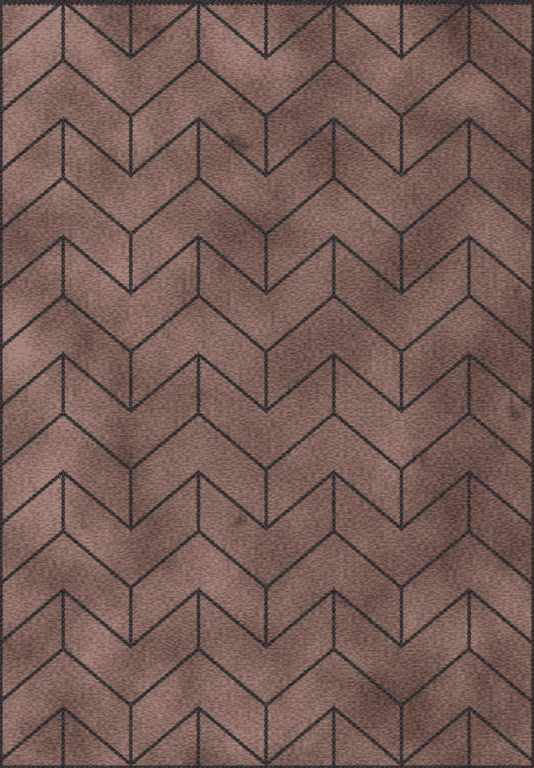
This pattern is drawn by a WebGL 1 fragment shader. Its source:

```glsl
precision highp float;
// Woven rug: stacked zigzag cords joined by short uprights into chevron tiles.
// Folding x into a triangle wave turns every zigzag into a level row; gradient
// noise adds the mottled pile, bruised patches and grain of the weave.

uniform vec2 u_resolution;

// Lengths are fractions of the canvas height; depth runs down from the top.
const float HALF_COLUMN = 0.0881;   // peak to valley, across
const float FIRST_PEAK = 0.0822;
const float ZIGZAG_DROP = 0.0738;   // peak to valley, down
const float ROW_PITCH = 0.0767;
const float TOP_ROW = 0.0012;
const float CORD_RADIUS = 0.0023;
const float STITCH_LENGTH = 0.0063;
const float STITCH_BULGE = 0.0006;
const float TOP_FRINGE = 0.0065;
const float SIDE_HEM = 0.0035;

const float MOTTLE = 1.9;
const float GRAIN = 1.7;
const vec2 GRAIN_SCALE = vec2(190.0, 390.0);

const vec3 PILE = vec3(0.495, 0.385, 0.355);
const vec3 PILE_STEP = vec3(0.100, 0.088, 0.086);
const vec3 BRUISE = vec3(0.215, 0.145, 0.135);
const vec3 CORD_DARK = vec3(0.125, 0.115, 0.130);
const vec3 CORD_LIGHT = vec3(0.285, 0.265, 0.275);

vec2 gradient(vec2 cell) {
  vec3 h = fract(cell.xyx * vec3(0.1031, 0.1030, 0.0973));
  h += dot(h, h.yzx + 33.33);
  float angle = 6.2832 * fract((h.x + h.y) * h.z);
  return vec2(cos(angle), sin(angle));
}

float gradientNoise(vec2 p) {
  vec2 i = floor(p);
  vec2 f = p - i;
  vec2 w = f * f * f * (f * (f * 6.0 - 15.0) + 10.0);
  vec2 e = vec2(1.0, 0.0);
  float a = dot(gradient(i), f);
  float b = dot(gradient(i + e), f - e);
  float c = dot(gradient(i + e.yx), f - e.yx);
  float d = dot(gradient(i + 1.0), f - 1.0);
  return mix(mix(a, b, w.x), mix(c, d, w.x), w.y);
}

float fbm(vec2 p) {
  float sum = 0.0;
  float amplitude = 1.0;
  for (int i = 0; i < 5; i++) {
    sum += amplitude * gradientNoise(p);
    p = mat2(1.6, 1.2, -1.2, 1.6) * p + 7.3;
    amplitude *= 0.55;
  }
  return sum;
}

float softSpot(vec2 p, vec2 center, vec2 radius) {
  vec2 q = (p - center) / radius;
  return exp(-dot(q, q));
}

// Crushed dark pile: a wavy trail near the top and a stain on the right edge.
float bruising(vec2 p, float width) {
  float spots = 1.1 * softSpot(p, vec2(width - 0.02, 0.52), vec2(0.03, 0.11));
  for (int i = 0; i < 4; i++) {
    float k = float(i);
    vec2 center = vec2(0.15 + 0.155 * k, 0.15 - 0.11 * cos(1.9 * k));
    spots += 0.9 * softSpot(p, center, vec2(0.042, 0.032));
  }
  return smoothstep(0.28, 0.80, 0.42 * spots + 0.62 * fbm(p * 13.0 + 4.7));
}

vec3 pileColor(vec2 p, float width, float grain) {
  float centerCalm = softSpot(p, vec2(0.58 * width, 0.5), vec2(0.28, 0.42));
  float mottle = MOTTLE * mix(1.0, 0.5, centerCalm) * fbm(p * vec2(9.0, 8.0));
  float leftGlow = 0.35 * (1.0 - 2.0 * p.x / width);
  float tone = clamp(mottle + leftGlow + GRAIN * grain, -1.8, 1.5);
  vec3 color = PILE + PILE_STEP * tone;
  return mix(color, BRUISE + 0.09 * grain, 0.85 * bruising(p, width));
}

// Stitch wave along a cord: 1 at the middle of a stitch, -1 in the gap.
float stitchWave(float along) {
  return cos(6.2832 * along / STITCH_LENGTH);
}

void main() {
  float pixel = 1.0 / u_resolution.y;
  float width = u_resolution.x * pixel;
  vec2 p = vec2(gl_FragCoord.x * pixel, 1.0 - gl_FragCoord.y * pixel);
  float grain = gradientNoise(p * GRAIN_SCALE);
  vec3 color = pileColor(p, width, grain);

  // Zigzags: fold is 0 under a peak and 1 under a valley.
  float fold = abs(mod((p.x - FIRST_PEAK) / HALF_COLUMN + 1.0, 2.0) - 1.0);
  float row = (p.y - TOP_ROW - ZIGZAG_DROP * fold) / ROW_PITCH;
  float slope = length(vec2(HALF_COLUMN, ZIGZAG_DROP));
  float zigzag = abs(fract(row + 0.5) - 0.5) * ROW_PITCH * HALF_COLUMN / slope;

  // Uprights: under peaks in even bands, under valleys in odd bands.
  float oddBand = mod(floor(row), 2.0);
  float upright = abs(fold - oddBand) * HALF_COLUMN;

  float wave = stitchWave(zigzag < upright ? fold * slope : p.y);
  float radius = CORD_RADIUS + STITCH_BULGE * wave;
  float cord = 1.0 - smoothstep(-0.7 * pixel, 0.7 * pixel, min(zigzag, upright) - radius);
  float sheen = clamp(0.45 + 0.32 * wave + 0.8 * grain, 0.0, 1.0);
  color = mix(color, mix(CORD_DARK, CORD_LIGHT, sheen), 0.94 * cord);

  // Bound edges: a ragged fringe on top and narrow hems on the other sides.
  float fringe = p.y - TOP_FRINGE - 0.0012 * stitchWave(p.x);
  float hem = min(min(p.x, width - p.x), 1.0 - p.y) - SIDE_HEM;
  float border = 1.0 - smoothstep(-pixel, pixel, min(fringe, hem));
  float thread = 0.4 + 0.3 * stitchWave(p.x + p.y) + 0.6 * grain;
  color = mix(color, mix(CORD_DARK, CORD_LIGHT, clamp(thread, 0.0, 1.0)), 0.9 * border);

  gl_FragColor = vec4(clamp(color, 0.0, 1.0), 1.0);
}
```
